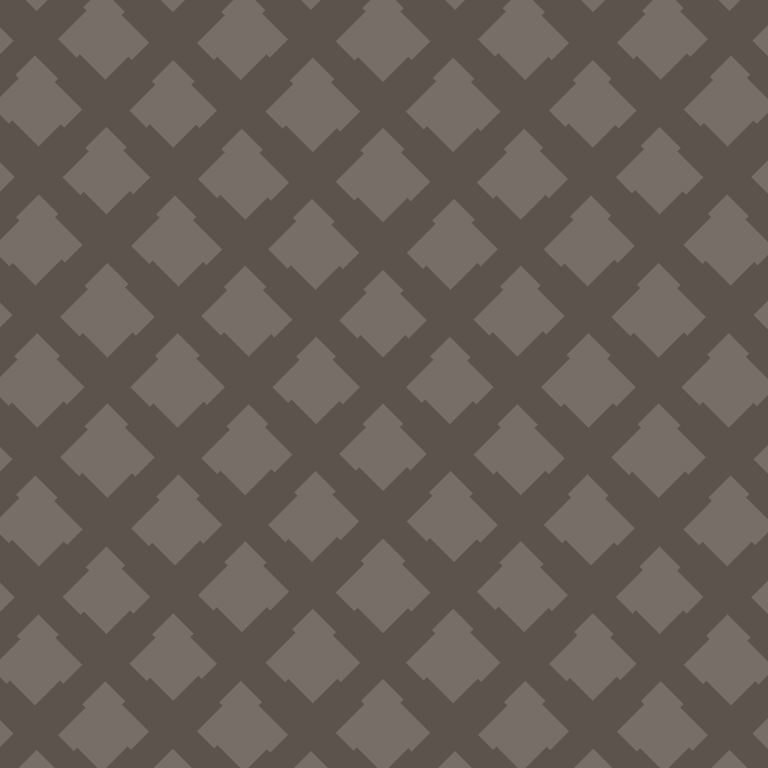
This pattern is drawn by a Shadertoy shader. Its source:

```glsl
const vec3 BAND_COLOR = vec3(0.36, 0.33, 0.30);
const vec3 TILE_COLOR = vec3(0.465, 0.43, 0.405);
const vec2 CENTER = vec2(0.4987, 0.5046);  // crossing the lattice is mirrored about
const float PITCH = 0.1803;                // mean tile spacing along each diagonal
const float PITCH_DRIFT = 0.0034;          // slow shift of the tile centers
const float TILE_SIZE = 0.1200;            // mean tile extent
const float SIZE_SWING = 0.0061;           // every third row is narrower
const float STEP_DEPTH = 0.0087;           // depth of the notched edges
const vec2 STEP_RANGE = vec2(0.001, 0.0087);
const float TAU = 6.2831853;

vec4 hash42(vec2 p) {
    vec4 h = fract(p.xyxy * vec4(0.1031, 0.1030, 0.0973, 0.1099));
    h += dot(h, h.wzxy + 33.33);
    return fract((h.xxyz + h.yzzw) * h.zywx);
}

// Square tile whose edges step outward past a point along each side
float steppedTile(vec2 p, vec2 halfSize, vec4 stepAt) {
    vec2 across = p.yx;
    vec2 upper = min(p - halfSize + STEP_DEPTH,
                     max(p - halfSize, stepAt.xy - across));
    vec2 lower = min(-halfSize - p,
                     max(-halfSize - STEP_DEPTH - p, stepAt.zw - across));
    vec2 edge = max(upper, lower);
    return max(edge.x, edge.y);
}

void mainImage(out vec4 fragColor, in vec2 fragCoord) {
    vec2 uv = (fragCoord - CENTER * iResolution.xy) / iResolution.y;
    vec2 diagonal = vec2(uv.x + uv.y, uv.y - uv.x);

    // Lattice cell, with ring counted outward from the center
    vec2 cell = floor(diagonal / PITCH);
    vec2 ring = abs(cell + 0.5) - 0.5;
    vec2 drift = -PITCH_DRIFT * cos(0.9 * ring - 0.4);
    vec2 tileCenter = sign(cell + 0.5) * (PITCH * (ring + 0.5) + drift);
    vec2 halfSize = 0.5 * (TILE_SIZE - SIZE_SWING * cos(TAU * ring / 3.0));

    // Notch positions vary a little from tile to tile
    vec4 stepAt = mix(vec4(STEP_RANGE.x), vec4(STEP_RANGE.y), hash42(cell + 40.0));
    float dist = steppedTile(diagonal - tileCenter, halfSize, stepAt);

    // The diagonal axes are stretched by sqrt(2)
    float pixel = sqrt(2.0) / iResolution.y;
    float tile = 1.0 - smoothstep(-0.6 * pixel, 0.6 * pixel, dist);
    fragColor = vec4(mix(BAND_COLOR, TILE_COLOR, tile), 1.0);
}
```
